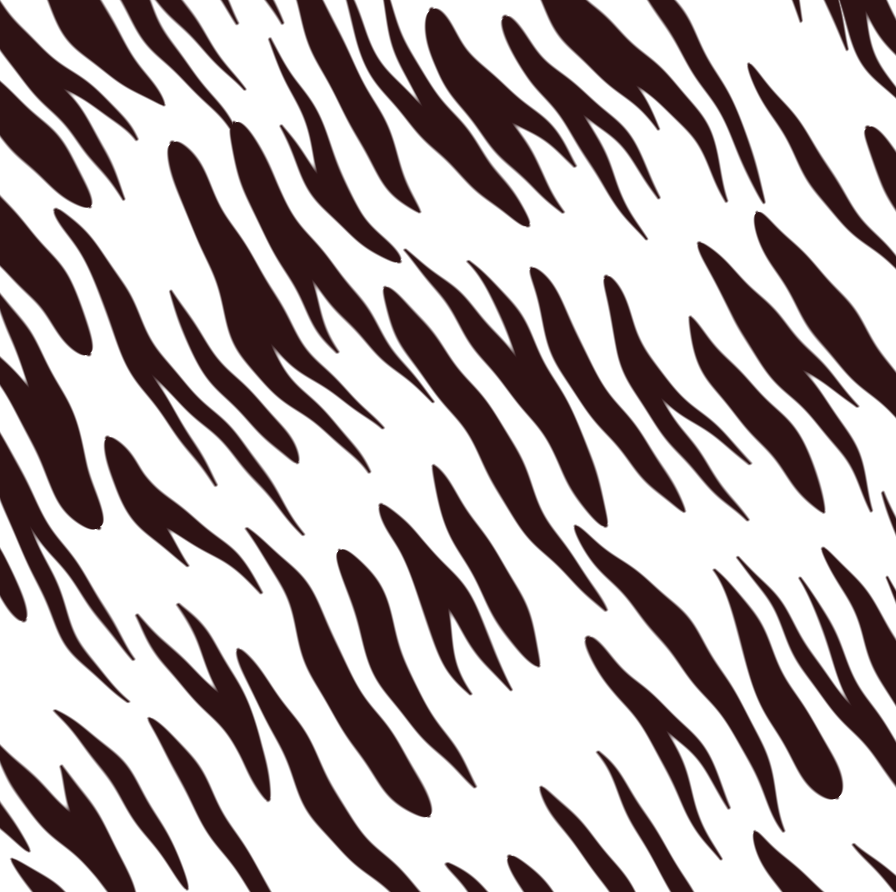
This pattern is drawn by a Shadertoy shader. Its source:

```glsl
// Seamless-looking zebra hide: dark tapered, forking stripes slanting down to the right on white.

const vec3 HIDE_WHITE = vec3(1.0);
const vec3 STRIPE_DARK = vec3(0.18, 0.07, 0.08);
const float SLANT = 1.04;          // downward angle of the stripes, radians
const float LANE_PITCH = 0.069;    // spacing across the stripes
const float CELL_LENGTH = 0.38;    // spacing along the stripes
const vec2 REACH_RANGE = vec2(0.62, 1.2);      // stripe length in cells
const vec2 WIDTH_RANGE = vec2(0.011, 0.0215);  // half width at the thickest part
const float DRIFT = 0.024;         // sideways shift over one cell, lets tips pass
const float FORK_CHANCE = 0.5;
const float FORK_FLIP = 0.3;       // share of stripes that point the other way
const float FORK_SPREAD = 0.02;
const float TIP_RADIUS = 0.0016;
const float CROTCH_ROUND = 0.004;
const float EDGE_SOFT = 0.0018;

vec4 hash4(vec2 cell) {
    vec4 p = fract(cell.xyxy * vec4(0.1031, 0.1030, 0.0973, 0.1099));
    p += dot(p, p.wzxy + 33.33);
    return fract((p.xxyz + p.yzzw) * p.zywx);
}

float smoothMin(float a, float b, float k) {
    float h = max(k - abs(a - b), 0.0) / k;
    return min(a, b) - 0.25 * k * h * h;
}

// Tapered blade running from x = 0 to x = reach.
float blade(vec2 p, float reach, float halfWidth, float headPower, float tailPower) {
    float along = clamp(p.x, 0.0, reach);
    float t = along / reach;
    float taper = 2.75 * pow(t, headPower) * pow(1.0 - t, tailPower);
    return length(vec2(p.x - along, p.y)) - halfWidth * taper - TIP_RADIUS;
}

// One stripe; p is measured from the centre of its cell.
float stripe(vec2 p, vec2 cell) {
    vec4 shape = hash4(cell + 17.0);
    vec4 fork = hash4(cell + 71.0);
    float reach = CELL_LENGTH * mix(REACH_RANGE.x, REACH_RANGE.y, shape.x);
    float halfWidth = mix(WIDTH_RANGE.x, WIDTH_RANGE.y, shape.y);
    float headPower = mix(0.45, 0.8, shape.z);
    float tailPower = mix(0.65, 1.1, shape.w);

    // Lean, bow and random facing
    p.y -= DRIFT * p.x / CELL_LENGTH + 0.008 * (fork.w - 0.5);
    p.y += 0.006 * sin(p.x * 13.0 + 6.28 * shape.z);
    if (fork.y < FORK_FLIP) p.x = -p.x;
    p.x += 0.5 * reach;

    if (fork.x > FORK_CHANCE) return blade(p, reach, halfWidth, headPower, tailPower);

    // Two prongs share a head, then part; one is shorter
    float side = fork.z < 0.5 ? -1.0 : 1.0;
    vec2 split = vec2(0.0, side * FORK_SPREAD * smoothstep(0.1, 0.8, p.x / reach));
    float longProng = blade(p + split, reach, halfWidth, headPower, 1.1);
    float shortProng = blade(p - split, reach * mix(0.68, 0.95, shape.w), halfWidth, headPower, 1.15);
    return smoothMin(longProng, shortProng, CROTCH_ROUND);
}

// Nearest stripe among the surrounding lanes and cells.
float stripeField(vec2 p) {
    float lane = floor(p.y / LANE_PITCH);
    float nearest = 1.0;
    for (int j = -1; j <= 1; j++) {
        float row = lane + float(j);
        float stagger = CELL_LENGTH * (hash4(vec2(row, 5.0)).x + 0.43 * row);
        float column = floor((p.x + stagger) / CELL_LENGTH);
        for (int i = -1; i <= 1; i++) {
            vec2 cell = vec2(column + float(i), row);
            vec2 centre = (cell + 0.5) * vec2(CELL_LENGTH, LANE_PITCH) - vec2(stagger, 0.0);
            nearest = min(nearest, stripe(p - centre, cell));
        }
    }
    return nearest;
}

void mainImage(out vec4 fragColor, in vec2 fragCoord) {
    vec2 uv = fragCoord / iResolution.y;

    // Axes along and across the stripes
    vec2 axis = vec2(cos(SLANT), -sin(SLANT));
    vec2 p = vec2(dot(uv, axis), dot(uv, vec2(-axis.y, axis.x))) + vec2(3.0, 2.0);

    // Layered sines make the lanes flow
    p.y += 0.010 * sin(14.0 * p.x + 6.0 * p.y)
         + 0.004 * sin(31.0 * p.x - 19.0 * p.y)
         + 0.001 * sin(67.0 * p.x + 41.0 * p.y);

    float edge = max(EDGE_SOFT, 0.9 / iResolution.y);
    float paper = smoothstep(-edge, edge, stripeField(p));
    fragColor = vec4(mix(STRIPE_DARK, HIDE_WHITE, paper), 1.0);
}
```
